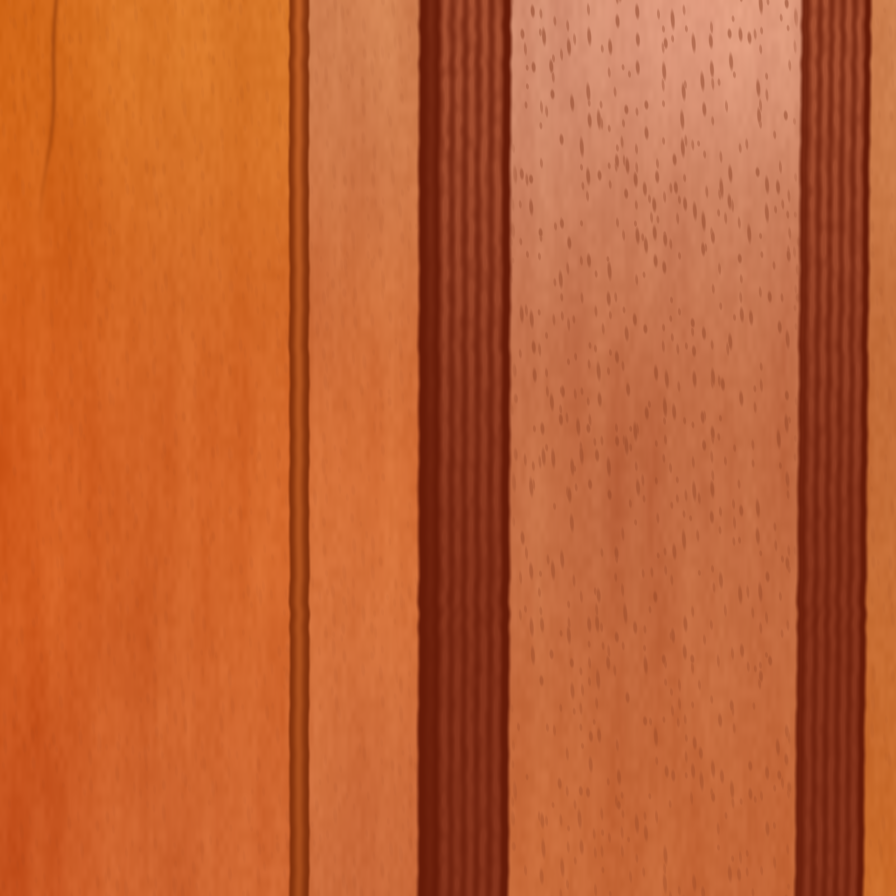
Write a three.js fragment shader that draws this texture.

```glsl
varying vec2 vUv;

const vec3 GROOVE_DARK = vec3(0.40, 0.105, 0.03);
const vec3 REED_TOP = vec3(0.65, 0.31, 0.19);
const vec3 REED_LOW = vec3(0.53, 0.205, 0.11);
const vec3 PORE = vec3(0.52, 0.23, 0.12);

float hash(vec2 p) {
  p = fract(p * vec2(0.1031, 0.1137));
  p += dot(p, p.yx + 33.33);
  return fract((p.x + p.y) * p.x * 17.0);
}

float noise(vec2 p) {
  vec2 i = floor(p);
  vec2 f = fract(p);
  f = f * f * (3.0 - 2.0 * f);
  return mix(mix(hash(i), hash(i + vec2(1.0, 0.0)), f.x),
             mix(hash(i + vec2(0.0, 1.0)), hash(i + 1.0), f.x), f.y);
}

float fbm(vec2 p) {
  float sum = 0.0;
  float amp = 0.5;
  for (int i = 0; i < 4; i++) {
    sum += amp * noise(p);
    p = p * 2.03 + 7.1;
    amp *= 0.5;
  }
  return sum;
}

float band(float x, float left, float right, float soft) {
  return smoothstep(left - soft, left + soft, x)
       * (1.0 - smoothstep(right - soft, right + soft, x));
}

float ridge(float x, float center, float width) {
  float d = (x - center) / width;
  return exp(-d * d);
}

// Three-stop vertical gradient
vec3 ramp(vec3 low, vec3 mid, vec3 top, float y) {
  return mix(mix(low, mid, smoothstep(0.0, 0.5, y)), top, smoothstep(0.45, 1.0, y));
}

// Short vertical pores scattered one per cell
float pores(vec2 p, vec2 cells, float density) {
  vec2 q = p * cells;
  q.y += hash(vec2(floor(q.x), 3.0)) * 9.0;
  vec2 id = floor(q);
  vec2 f = fract(q) - 0.5;
  float size = mix(0.22, 0.48, hash(id + 19.0));
  f.x += (hash(id + 41.0) - 0.5) * 0.4 + f.y * 0.2;
  float dash = 1.0 - smoothstep(0.35, 1.0, length(f / vec2(0.3, size)));
  return dash * step(1.0 - density, hash(id + 5.0));
}

// Reeded moulding: t crosses it from 0 to 1, shadow is the dark left part
vec3 moulding(float t, float shadow, float count, float y, float grain) {
  float u = (t - shadow) / (0.93 - shadow);
  float reed = 0.5 - 0.5 * cos(6.2832 * u * count);
  float inside = band(t, shadow, 0.92, 0.025);
  float light = inside * (0.38 + 0.62 * reed) + 0.25 * ridge(t, shadow * 0.6, 0.05);
  light *= 0.82 + 0.36 * grain;
  vec3 lit = mix(REED_LOW, REED_TOP, smoothstep(0.25, 1.0, y));
  return mix(GROOVE_DARK, lit, clamp(light, 0.0, 1.0));
}

void main() {
  vec2 p = vUv;
  float y = p.y;
  float wobble = (noise(vec2(2.0, y * 70.0)) - 0.5) * 0.0016;

  // Slight perspective lean of the vertical joints
  float x = p.x + (p.x - 0.38) * 0.014 * (0.5 - y) + wobble;

  float clouds = fbm(p * vec2(7.0, 3.0)) - 0.47;
  float streaks = fbm(p * vec2(48.0, 4.0) + 11.0) - 0.47;
  float grain = noise(p * vec2(190.0, 75.0));

  // Flat boards
  vec3 leftBoard = ramp(vec3(0.80, 0.385, 0.18), vec3(0.83, 0.40, 0.16),
                        vec3(0.84, 0.455, 0.15), y);
  leftBoard -= vec3(0.01, 0.045, 0.05) * (1.0 - smoothstep(0.0, 0.2, x));
  vec3 narrowBoard = ramp(vec3(0.80, 0.42, 0.23), vec3(0.83, 0.43, 0.21),
                          vec3(0.80, 0.48, 0.30), y);
  vec3 wideBoard = ramp(vec3(0.78, 0.41, 0.22), vec3(0.76, 0.42, 0.26),
                        vec3(0.83, 0.56, 0.44), y);
  wideBoard += vec3(0.05, 0.05, 0.06) * ridge(x, 0.78, 0.14) * smoothstep(0.75, 1.0, y);
  vec3 edgeBoard = ramp(vec3(0.78, 0.40, 0.15), vec3(0.76, 0.41, 0.20),
                        vec3(0.80, 0.49, 0.30), y);

  vec3 color = mix(leftBoard, narrowBoard, smoothstep(0.325, 0.345, x));
  color = mix(color, wideBoard, step(0.52, x));
  color = mix(color, edgeBoard, step(0.93, x));

  // Wood figure, pores and a hairline crack
  color += vec3(0.09, 0.10, 0.07) * clouds + vec3(0.06, 0.08, 0.07) * streaks;
  color += (grain - 0.5) * 0.03;
  float wide = band(x, 0.575, 0.885, 0.01);
  float fleck = max(pores(p, vec2(95.0, 32.0), 0.24), 0.7 * pores(p + 0.37, vec2(130.0, 48.0), 0.22));
  color = mix(color, PORE, fleck * (0.08 + wide * (0.18 + 0.22 * y)));
  float crackX = 0.047 + 0.017 * smoothstep(0.72, 1.0, y) + 0.003 * sin(y * 31.0);
  float crack = ridge(p.x, crackX, 0.003) * smoothstep(0.72, 0.9, y);
  color = mix(color, vec3(0.58, 0.24, 0.04), crack * 0.55);

  // Thin double bead
  float bead = band(x, 0.323, 0.345, 0.002);
  vec3 beadColor = mix(vec3(0.48, 0.17, 0.03), vec3(0.74, 0.36, 0.14),
                       ridge(x, 0.3335, 0.0055) * (0.65 + 0.35 * y));
  color = mix(color, beadColor, bead * 0.92);

  // Two reeded mouldings
  float t = (x - 0.467) / 0.102;
  color = mix(color, moulding(t, 0.22, 5.0, y, grain), band(x, 0.467, 0.569, 0.003));
  t = (x - 0.891) / 0.077;
  color = mix(color, moulding(t, 0.10, 5.0, y, grain), band(x, 0.891, 0.968, 0.003));

  gl_FragColor = vec4(clamp(color, 0.0, 1.0), 1.0);
}
```
